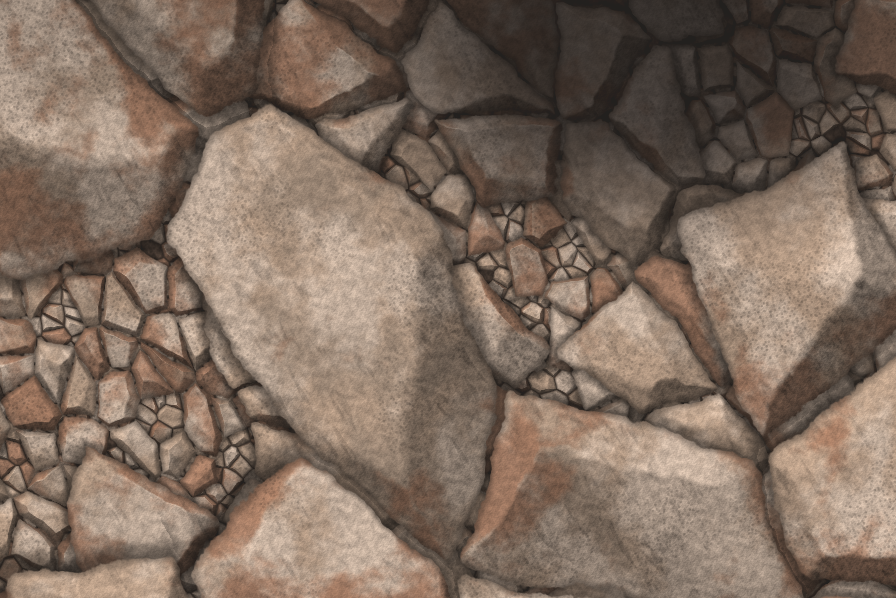
Write a Shadertoy shader that draws this texture.

```glsl
// A slope of broken sandstone: boulders, stones and rubble around a dark hollow.
// Four layers of cellular noise are painted from small to large; every cell is a
// faceted block cut by planes, and layered sines add the grit, stains and strata.

const vec3 PALE  = vec3(0.775, 0.685, 0.61);
const vec3 SAND  = vec3(0.685, 0.575, 0.485);
const vec3 GREY  = vec3(0.56, 0.485, 0.42);
const vec3 RUST  = vec3(0.59, 0.405, 0.305);
const vec3 GAP   = vec3(0.30, 0.235, 0.195);
const vec3 GLOOM = vec3(0.31, 0.315, 0.33);     // tint of the deepest shade
const vec3 BLACK = vec3(0.135, 0.125, 0.118);   // faded darkest tone
const vec3 LIGHT = vec3(-0.33, 0.58, 0.74);
const vec2 HOLLOW = vec2(0.80, 0.92), HOLLOW_SIZE = vec2(0.64, 0.34);
const vec2 SHADE = vec2(1.08, 0.93), SHADE_SIZE = vec2(0.60, 0.42);
const float SOFT_EDGE = 0.0014, RIDGE = 0.035, GRIT_SCALE = 125.0;

// width, length, angle, share of cells filled outside the hollow
const vec4 LAYERS[4] = vec4[4](
    vec4(0.34, 0.52, 0.52, 0.68), vec4(0.155, 0.20, 0.80, 0.66),
    vec4(0.060, 0.078, 0.30, 0.80), vec4(0.027, 0.034, 0.75, 0.97));

struct Rock { float dist; vec2 id; vec2 slope; };

vec2 hash2(vec2 c) {
    vec3 v = fract(c.xyx * vec3(0.1031, 0.1030, 0.0973));
    v += dot(v, v.yzx + 33.33);
    return fract((v.xx + v.yz) * v.zy);
}

float layeredSines(vec2 p, int octaves) {
    float sum = 0.0, amp = 0.5;
    for (int i = 0; i < octaves; i++) {
        p = mat2(0.8, 0.6, -0.6, 0.8) * p + 1.7;
        sum += amp * sin(p.x + 1.7 * sin(p.y + float(i))) * cos(p.y - 1.3 * sin(0.7 * p.x));
        p *= 1.9;
        amp *= 0.6;
    }
    return sum;
}

// Distance to the nearest of scattered grains
float grains(vec2 p) {
    vec2 cell = floor(p);
    float d = 1.0;
    for (int k = 0; k < 9; k++) {
        vec2 c = cell + vec2(k % 3 - 1, k / 3 - 1);
        d = min(d, length(c + hash2(c) - p));
    }
    return d;
}

vec2 site(vec2 c, float seed) { return c + 0.06 + 0.88 * hash2(c + seed); }

// Big blocks avoid the hollow, middling ones gather in it
bool filled(vec2 c, int layer, mat2 axes, vec2 size, float seed) {
    vec2 at = axes * (site(c, seed) * size);
    float inside = 1.0 - smoothstep(0.8, 1.1, length((at - HOLLOW) / HOLLOW_SIZE));
    float share = mix(LAYERS[layer].w, layer == 0 ? 0.0 : 0.88, inside);
    return hash2(c + seed + 71.0).x < share;
}

// Faceted block of one layer: signed distance, cell and surface slope
Rock rockAt(vec2 p, int layer) {
    vec2 size = LAYERS[layer].xy;
    float a = LAYERS[layer].z, seed = 17.0 * float(layer) + 5.0;
    mat2 axes = mat2(cos(a), sin(a), -sin(a), cos(a));
    vec2 q = (p * axes) / size, base = floor(q), id = base, own = vec2(9.0);
    for (int k = 0; k < 9; k++) {
        vec2 c = base + vec2(k % 3 - 1, k / 3 - 1), r = site(c, seed) - q;
        if (dot(r, r) < dot(own, own)) { own = r; id = c; }
    }
    bool solid = filled(id, layer, axes, size, seed);
    vec2 rnd = hash2(id + seed + 29.0);
    float margin = solid ? mix(0.006, 0.04, rnd.x) : 0.02;

    // Tilted top, then cut by one plane per neighbour
    vec2 slope = 0.6 * (hash2(id + seed + 43.0) - 0.5);
    float height = mix(0.10, 0.24, rnd.y) - dot(slope, own), edge = 1.0;
    for (int k = 0; k < 25; k++) {
        vec2 c = id + vec2(k % 5 - 2, k / 5 - 2);
        if (c == id || (!solid && !filled(c, layer, axes, size, seed))) continue;
        vec2 r = site(c, seed) - q, n = normalize(r - own);
        float d = dot(0.5 * (r + own), n);
        float steep = mix(0.5, 2.0, hash2(id * 3.0 + c * 7.0 + seed).x);
        float cut = (d - margin) * steep;
        float h = clamp(0.5 + 0.5 * (height - cut) / RIDGE, 0.0, 1.0);
        slope = mix(slope, -n * steep, h);
        height = mix(height, cut, h) - RIDGE * h * (1.0 - h);
        float e = clamp(0.5 + 0.5 * (edge - d) / 0.04, 0.0, 1.0);
        edge = mix(edge, d, e) - 0.04 * e * (1.0 - e);
    }
    float dist = (solid ? margin - edge : margin + max(edge, 0.0)) * size.x;
    return Rock(dist, id + seed, axes * slope);
}

// Mineral colour, stains and light on one block
vec3 rockColor(Rock rock, vec2 p, float width, float grit, float relief) {
    vec2 rnd = hash2(rock.id + 97.0), shift = 13.0 * rnd;
    float patches = layeredSines(p * 11.0 + shift, 6);
    float stains = layeredSines(p * 8.0 - shift, 7);
    float side = smoothstep(0.35, 1.2, length(rock.slope));
    vec3 color = mix(SAND, PALE, smoothstep(-0.4, 0.3, patches + 0.5 * rnd.x - 0.2 - 0.2 * side));
    color = mix(color, GREY, 0.65 * smoothstep(0.1, 0.6, stains * 0.8 - patches * 0.5 + rnd.y - 0.65));
    color = mix(color, RUST, 0.8 * smoothstep(0.12, 0.6, stains + 0.28 * side + 0.45 * rnd.x - 0.25));
    float tone = 0.54 + 0.62 * max(dot(normalize(vec3(-rock.slope, 1.0)), LIGHT), 0.0);
    float strata = layeredSines(vec2(p.x + 0.6 * p.y, p.y - 0.6 * p.x) * vec2(75.0, 22.0) + shift, 3);
    tone += 0.14 * grit + 0.24 * relief - 0.10 * smoothstep(0.3, 0.55, strata);
    return color * tone * mix(0.70, 1.0, smoothstep(0.0, min(0.010, 0.14 * width), -rock.dist));
}

void mainImage(out vec4 fragColor, in vec2 fragCoord) {
    vec2 p = fragCoord / iResolution.y;
    float soft = max(SOFT_EDGE, 0.6 / iResolution.y);

    // Surface grit and small relief shared by all layers
    float grit = layeredSines(p * GRIT_SCALE, 4);
    float relief = grit - layeredSines((p + 0.002 * LIGHT.xy) * GRIT_SCALE, 4);
    float pits = 1.0 - smoothstep(0.10, 0.36, grains(p * 110.0));
    vec2 warp = vec2(layeredSines(p * 9.0, 6), layeredSines(p * 9.0 + 31.0, 6));

    // Paint from rubble up to boulders, each layer shading the ones below
    vec3 color = GAP * (1.0 + 0.5 * grit);
    for (int layer = 3; layer >= 0; layer--) {
        float width = LAYERS[layer].x;
        Rock rock = rockAt(p + warp * min(0.020, 0.15 * width), layer);
        rock.dist += grit * min(0.002, 0.03 * width);
        color *= mix(0.46, 1.0, smoothstep(-0.002, 0.006 + 0.07 * width, rock.dist));
        float cover = 1.0 - smoothstep(-soft, soft, rock.dist);
        color = mix(color, rockColor(rock, p, width, grit, relief), cover);
    }
    color *= 1.0 - 0.16 * pits * smoothstep(-0.3, 0.3, warp.x);

    // Gloom of the hollow and the dimmer upper rim
    float gloom = 1.0 - smoothstep(0.30, 1.05, length((p - SHADE) / SHADE_SIZE));
    color *= mix(vec3(1.0), GLOOM, gloom) * mix(1.0, 0.80, smoothstep(0.72, 1.0, p.y));
    color = BLACK + max(color - 0.06, 0.0) * (1.0 - BLACK) / 0.94 * mix(0.80, 0.94, color.r);
    fragColor = vec4(min(color, 1.0), 1.0);
}
```
